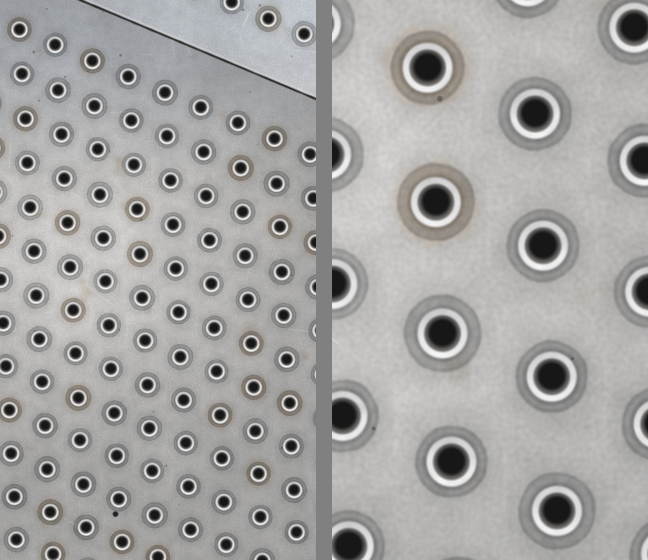
Left: the whole. Right: its middle third, enlarged.
Give the GLSL for this texture, as a Shadertoy shader.

```glsl
// Worn sheet metal with a slanted lattice of hollow round studs, cut by a seam
// from a second plate at the top right. The lattice is slightly bent by a
// quadratic term; gradient noise adds smudges, grain and stains.

vec2 hash2(vec2 p) {
    vec3 q = fract(p.xyx * vec3(0.1031, 0.1030, 0.0973));
    q += dot(q, q.yzx + 33.33);
    return fract((q.xx + q.yz) * q.zy);
}

float gradientNoise(vec2 p) {
    vec2 i = floor(p), f = p - i;
    vec2 u = f * f * f * (f * (f * 6.0 - 15.0) + 10.0);
    vec2 e = vec2(0.0, 1.0);
    float a = dot(hash2(i) * 2.0 - 1.0, f);
    float b = dot(hash2(i + e.yx) * 2.0 - 1.0, f - e.yx);
    float c = dot(hash2(i + e) * 2.0 - 1.0, f - e);
    float d = dot(hash2(i + 1.0) * 2.0 - 1.0, f - 1.0);
    return mix(mix(a, b, u.x), mix(c, d, u.x), u.y);
}

float fbm(vec2 p) {
    float sum = 0.0, amp = 0.6;
    for (int i = 0; i < 4; i++) {
        sum += amp * gradientNoise(p);
        p = mat2(1.6, 1.2, -1.2, 1.6) * p + 7.3;
        amp *= 0.5;
    }
    return sum;
}

float segment(vec2 p, vec2 a, vec2 dir, float len) {
    vec2 q = p - a;
    return length(q - dir * clamp(dot(q, dir), 0.0, len));
}

// Coverage of a disc of radius R with edge softness w
float disc(float r, float R, float w) {
    return 1.0 - smoothstep(R - w, R + w, r);
}

// Departure of the lattice from straight rows
vec2 bend(vec2 cell) {
    return -cell.y * (cell.y * vec2(0.0005, 0.0017) + cell.x * vec2(0.0013, 0.0005));
}

void mainImage(out vec4 fragColor, in vec2 fragCoord) {
    // The canvas is 12.8 units high, about one stud row per unit, y downward
    float px = 12.8 / iResolution.y;
    vec2 p = vec2(fragCoord.x, iResolution.y - fragCoord.y) * px;
    float seam = dot(p - vec2(1.83, 0.0), vec2(-0.387, 0.922));
    bool upper = seam < 0.0;

    // Broad light on the plates
    vec2 glow = (p - vec2(1.6, 5.8)) / vec2(4.6, 3.6);
    float tone = 0.625 + 0.17 * exp(-dot(glow, glow)) + 0.012 * smoothstep(9.0, 12.8, p.y);
    tone -= 0.03 * exp(-abs(seam) * 1.5);
    if (upper) tone = 0.73 + 0.015 * (p.x - 4.5);
    vec3 col = tone * mix(vec3(0.975, 1.0, 1.03), vec3(1.005, 1.0, 0.995), smoothstep(0.5, 4.0, p.y));

    // Smudges, grain and brown stains
    col *= 1.0 + 0.11 * fbm(p * 0.9) + 0.08 * fbm(p * 5.0 + 20.0);
    col *= 1.0 + 0.07 * gradientNoise(p * 24.0);
    col *= 1.0 - vec3(0.06, 0.10, 0.15) * smoothstep(0.18, 0.5, fbm(p * 1.3 + 41.0));

    // Scratches and specks
    for (int i = 0; i < 24; i++) {
        vec2 h = hash2(vec2(float(i), 3.0)), k = hash2(vec2(float(i), 8.0));
        vec2 start = h * (i < 8 ? vec2(5.0, 1.6) : vec2(7.2, 12.8));
        if (i < 8) start.x += 2.5;
        float line = segment(p, start, vec2(cos(k.x * 6.28), sin(k.x * 6.28)), 0.15 + 0.5 * k.y);
        col += 0.07 * disc(line, 0.006, px);
        float speck = length(p - k.yx * vec2(7.2, 12.8));
        col *= 1.0 - 0.3 * disc(speck, 0.01 + 0.02 * h.x, px);
    }

    // Nearest stud: invert the bent lattice by fixed-point steps
    vec2 origin = upper ? vec2(5.29, 0.06) : vec2(0.433, 0.683);
    mat2 steps = mat2(0.833, 0.355, 0.07, 1.02);
    vec2 cell = inverse(steps) * (p - origin);
    for (int i = 0; i < 2; i++) cell = inverse(steps) * (p - origin - bend(cell));
    cell = round(cell);
    cell.y = upper ? 0.0 : max(cell.y, 0.0);
    vec2 rnd = hash2(cell + (upper ? 90.0 : 30.0));
    vec2 q = p - origin - steps * cell - bend(cell) - (rnd - 0.5) * 0.03;
    float r = length(q);
    float soft = px * 0.8 + 0.008;

    // Grime, pressed collar and its rim
    float grime = fbm(p * 6.0 + rnd * 9.0);
    col *= 1.0 - 0.09 * exp(-pow(r / 0.36, 4.0));
    col = mix(col, col * vec3(1.0, 0.92, 0.82), 0.7 * step(0.75, rnd.x) * disc(r + 0.15 * grime, 0.3, 0.1));
    float collarR = 0.265 + 0.025 * rnd.y + 0.02 * grime;
    col *= 1.0 - (0.12 + 0.06 * rnd.x + 0.12 * grime) * disc(r, collarR, 0.02);
    col *= 1.0 - 0.14 * disc(abs(r - collarR), 0.012, 0.016);
    col *= 1.0 - 0.15 * disc(abs(r - 0.205), 0.012, 0.02);

    // Bright lip, grey bore and dark hole
    float lip = 0.88 + 0.06 * q.y / max(r, 0.01) + 0.12 * grime;
    col = mix(col, vec3(lip), disc(r, 0.188, soft));
    col = mix(col, vec3(0.43, 0.42, 0.41), disc(r, 0.14, soft));
    col = mix(col, vec3(0.09), disc(length(q + vec2(0.0, 0.006)), 0.112, soft + 0.012));

    // Small drilled hole
    col = mix(col, vec3(0.13), disc(length(p - vec2(2.64, 11.75)), 0.062, soft));

    // Seam: dark gap with a light bevel on the upper plate
    col = mix(col, vec3(0.85), 0.6 * disc(abs(seam + 0.055), 0.018, soft));
    col = mix(col, vec3(0.12, 0.11, 0.10), 0.95 * disc(abs(seam), 0.022 + 0.01 * gradientNoise(p * 4.0), soft));

    fragColor = vec4(clamp(col, 0.0, 1.0), 1.0);
}
```
